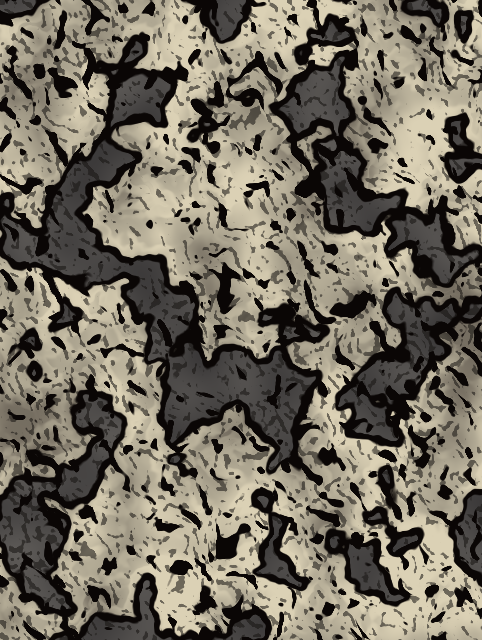
Reproduce this texture procedurally as a Shadertoy shader.

```glsl
// Weathered cream stone with black-rimmed slate pits and scattered dark flecks.

vec2 hash22(vec2 p) {
    vec3 q = fract(p.xyx * vec3(0.1031, 0.1030, 0.0973));
    q += dot(q, q.yzx + 33.33);
    return fract((q.xx + q.yz) * q.zy);
}

float cornerSlope(vec2 cell, vec2 offset) {
    return dot(normalize(hash22(cell + 200.0) - 0.5), offset);
}

// Gradient noise, roughly -0.7 to 0.7
float noise(vec2 p) {
    vec2 i = floor(p), f = p - i;
    vec2 u = f * f * f * (f * (f * 6.0 - 15.0) + 10.0);
    vec2 e = vec2(0.0, 1.0);
    return mix(
        mix(cornerSlope(i, f), cornerSlope(i + e.yx, f - e.yx), u.x),
        mix(cornerSlope(i + e, f - e), cornerSlope(i + e.yy, f - e.yy), u.x), u.y);
}

// Coordinates along and across the slanted grain
vec2 slant(vec2 p) {
    return mat2(0.5, 0.86, -0.86, 0.5) * p;
}

// Positive inside the pits
float pitField(vec2 p) {
    vec2 s = slant(p);
    return noise(p * vec2(7.0, 4.6) + 3.7)
         + 0.50 * noise(s * vec2(16.0, 13.0) + 11.3)
         + 0.22 * noise(s.yx * 33.0 + 27.1) - 0.16;
}

// Field divided by its slope gives an approximate distance to the pit edge
float pitDistance(vec2 p) {
    vec2 e = vec2(0.002, 0.0);
    float h = pitField(p);
    vec2 slope = vec2(pitField(p + e) - h, pitField(p + e.yx) - h) / e.x;
    return h / max(length(slope), 4.5);
}

void mainImage(out vec4 fragColor, in vec2 fragCoord) {
    vec2 p = fragCoord / iResolution.y;
    float pixel = 1.0 / iResolution.y;

    // Bend the grain so flecks curl and rims wander
    vec2 bend = vec2(noise(p * 19.0 + 5.0), noise(p * 19.0 + 41.0));
    vec2 ragged = vec2(noise(p * 75.0 + 8.0), noise(p * 75.0 + 63.0));
    vec2 grain = slant(p + 0.022 * bend);
    float edge = pitDistance(p + 0.006 * bend + 0.004 * ragged);

    // Stone: soft upright clouds from grey-tan to pale cream
    float cloud = noise(p * vec2(9.0, 4.5) + 17.0) + 0.4 * noise(p * 17.0 + 51.0);
    float tone = 0.58 + 0.85 * cloud + 0.07 * noise(grain * vec2(30.0, 60.0));
    tone -= 0.16 * exp(-pow((p.y - 0.5) / 0.07, 2.0));
    tone += 0.20 * exp(-pow((edge + 0.018) / 0.012, 2.0));
    vec3 color = mix(vec3(0.46, 0.43, 0.38), vec3(0.67, 0.64, 0.56), smoothstep(0.1, 0.55, tone));
    color = mix(color, vec3(0.86, 0.82, 0.71), smoothstep(0.45, 1.0, tone));

    // Slate floor of the pits
    float inside = smoothstep(-pixel, pixel, edge);
    vec3 slate = vec3(0.29, 0.28, 0.275) + 0.13 * noise(p * 11.0 + 71.0) * vec3(1.0, 0.97, 0.88);
    color = mix(color, slate, inside);

    // Faint brown specks, thicker where the stone is dull
    float crowd = 0.20 * noise(p * 7.0 + 91.0) - 0.10 * (tone - 0.55);
    float speck = noise(grain * vec2(72.0, 105.0) + 13.0) + 0.3 * noise(p * 160.0) + crowd;
    float speckCover = smoothstep(0.17, 0.30, speck);
    color = mix(color, mix(color * 0.42, vec3(0.17, 0.15, 0.13), 0.4), 0.75 * speckCover);

    // Black flecks, sparser inside the pits
    float fleck = noise(grain * vec2(31.0, 53.0) + 29.0)
                + 0.35 * noise(grain.yx * 80.0 + 7.0) + crowd - 0.09 * inside;
    float black = smoothstep(0.20, 0.27, fleck);

    // Ragged black rim around each pit
    float rimWidth = 0.0052 + 0.004 * noise(p * 24.0 + 33.0);
    float rim = 1.0 - smoothstep(-pixel, pixel, abs(edge - 0.001) - rimWidth);
    black = max(black, rim);
    color = mix(color, vec3(0.04, 0.025, 0.02), black);

    fragColor = vec4(color, 1.0);
}
```
